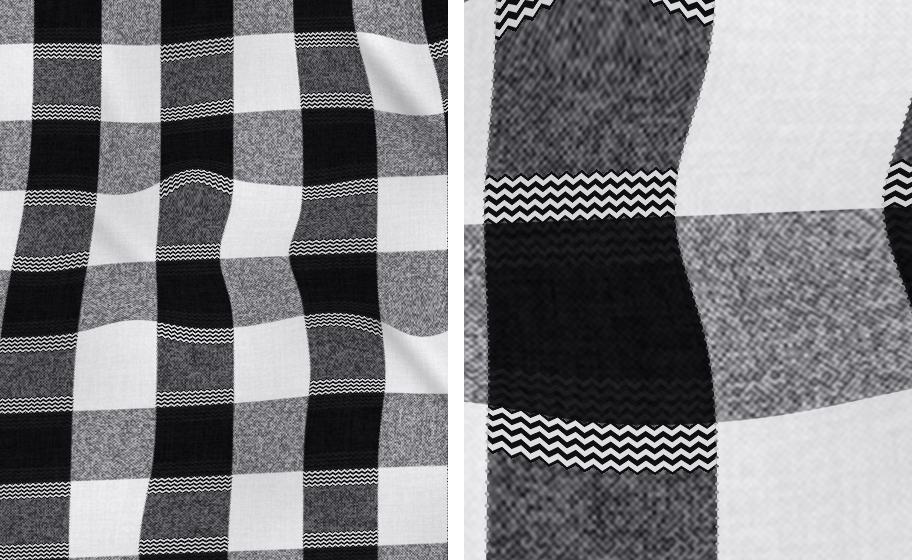
Left, the full canvas; right, a detail of the centre.
Give the GLSL for this texture, as a Shadertoy shader.

```glsl
// Rumpled black and white gingham cloth with zigzag cord stripes across the dark columns.
#define UNITS_HIGH 7.68               // canvas height, about one check per unit
#define REPEAT vec2(1.98, 2.01)       // size of one repeat
#define START vec2(0.20, 0.56)        // first dark column, first light row
#define BAND vec2(1.02, 1.05)         // dark column width, light row height
#define CORD_GAP 0.054                // spacing of the zigzag cords
#define CORD_COUNT 4.0
#define CORD_WIDTH 0.027
#define ZIGZAG 0.08                   // length of one zigzag
#define THREAD 160.0                  // weave frequency
#define SPECKLE 0.36                  // contrast of the mixed threads

const vec3 WHITE = vec3(0.875, 0.875, 0.885);
const vec3 BLACK = vec3(0.058, 0.058, 0.066);
const vec3 LIGHT_GRAY = vec3(0.515, 0.51, 0.53);
const vec3 DARK_GRAY = vec3(0.305, 0.30, 0.315);

float hash(vec2 p) {
    vec3 h = fract(p.xyx * 0.1031);
    h += dot(h, h.yzx + 33.33);
    return fract((h.x + h.y) * h.z);
}

// Smooth noise from -1 to 1
float noise(vec2 p) {
    vec2 i = floor(p), f = fract(p);
    f = f * f * (3.0 - 2.0 * f);
    float low = mix(hash(i), hash(i + vec2(1, 0)), f.x);
    float high = mix(hash(i + vec2(0, 1)), hash(i + vec2(1, 1)), f.x);
    return 2.0 * mix(low, high, f.y) - 1.0;
}

float bump(vec2 p, vec2 center, vec2 size) {
    vec2 d = (p - center) / size;
    return exp(-dot(d, d));
}

// Signed distance to a line segment: sign tells the side
float segment(vec2 p, vec2 a, vec2 b) {
    vec2 v = b - a, w = p - a;
    float d = length(w - v * clamp(dot(w, v) / dot(v, v), 0.0, 1.0));
    return d * sign(v.x * w.y - v.y * w.x);
}

// Offset of the cloth where it is pulled and rumpled
vec2 drape(vec2 p) {
    float x = -0.27 * tanh((p.y - 3.5) / 1.3) * (1.0 - smoothstep(0.6, 2.6, p.x));
    x -= 0.36 * exp(-p.y * p.y / 1.2) * smoothstep(3.3, 5.0, p.x);
    x -= 0.24 * bump(p, vec2(3.5, 3.5), vec2(1.0, 0.5));
    x += 0.14 * bump(p, vec2(4.8, 5.1), vec2(0.9, 0.7));
    x -= 0.22 * bump(p, vec2(2.2, 7.6), vec2(0.9, 1.0));

    float y = 0.05 - 0.04 * p.x;
    y += 0.14 * bump(p, vec2(2.1, 1.2), vec2(0.9, 0.9));
    y -= 0.24 * bump(p, vec2(2.65, 2.45), vec2(0.45, 0.4));
    y += 0.11 * bump(p, vec2(1.65, 2.65), vec2(0.5, 0.45));
    y += 0.25 * bump(p, vec2(5.8, 0.9), vec2(0.6, 1.0));
    y += 0.10 * bump(p, vec2(4.2, 2.5), vec2(0.7, 0.5));
    y += 0.09 * bump(p, vec2(0.6, 3.6), vec2(0.6, 0.5));
    y -= 0.19 * bump(p, vec2(1.85, 4.55), vec2(0.6, 0.45));
    y -= 0.19 * bump(p, vec2(4.5, 4.5), vec2(0.75, 0.5));
    y += 0.24 * bump(p, vec2(5.8, 4.55), vec2(0.5, 0.45));
    y -= 0.11 * bump(p, vec2(4.9, 5.65), vec2(1.3, 0.6));
    return vec2(x, y);
}

// One fold: shadow on one side, a softer highlight on the other
float fold(vec2 p, vec2 a, vec2 b, float width) {
    float d = segment(p, a, b) / width;
    return -exp(-(d - 0.5) * (d - 0.5)) + 0.4 * exp(-(d + 1.2) * (d + 1.2));
}

void mainImage(out vec4 fragColor, in vec2 fragCoord) {
    float px = UNITS_HIGH / iResolution.y;
    vec2 p = vec2(fragCoord.x, iResolution.y - fragCoord.y) * px;
    vec2 q = p - drape(p);

    // Thread texture: fine weave, speckle and long uneven yarns
    float weave = sin(q.x * THREAD) * sin(q.y * THREAD);
    float grain = 0.3 * weave + 0.5 * noise(q * 48.0);
    float yarn = noise(q * vec2(50.0, 3.0)) + noise(q * vec2(3.0, 50.0) + 70.0);

    // Depth inside the dark columns (x) and the light rows (y)
    vec2 depth = 0.5 * BAND - abs(mod(q - START - 0.5 * BAND + 0.5 * REPEAT, REPEAT) - 0.5 * REPEAT);
    depth.x += 0.008 * weave;
    vec2 inside = smoothstep(-px, px, depth);

    // Checks
    vec3 light = mix(WHITE, DARK_GRAY, inside.x);
    vec3 dark = mix(LIGHT_GRAY, BLACK, inside.x);
    vec3 color = mix(dark, light, inside.y);
    float mixed = abs(inside.x + inside.y - 1.0);   // 1 where both threads agree
    mixed = 1.0 - mixed;
    float gray = inside.x * inside.y + (1.0 - inside.x) * (1.0 - inside.y);
    color += gray * (SPECKLE * grain * mix(1.0, 0.75, inside.x) + 0.025 * yarn);
    color += mixed * (0.035 * grain + 0.01 * yarn);

    // Zigzag cords at both edges of each light row
    float zig = abs(fract(q.x / ZIGZAG) - 0.5) - 0.25;
    float k = depth.y / CORD_GAP + zig;
    float cord = abs(fract(k) - 0.5) * CORD_GAP;
    float line = 1.0 - smoothstep(-0.6 * px, 0.6 * px, cord - 0.5 * CORD_WIDTH);
    float stripe = step(0.0, k) * step(k, CORD_COUNT) * inside.x;
    color = mix(color, mix(BLACK, WHITE * 0.95, line), stripe);
    color += 0.04 * line * inside.x * step(-CORD_COUNT, k) * step(k, 0.0);

    // Soft light and folds
    float shade = 1.0 + 0.03 * sin(p.x * 1.7 + p.y * 0.8) + 0.02 * sin(p.y * 2.3 - p.x);
    shade += 0.16 * fold(p, vec2(4.8, 0.4), vec2(6.2, 2.1), 0.16);
    shade += 0.13 * fold(p, vec2(5.2, 4.3), vec2(6.2, 5.5), 0.14);
    shade += 0.07 * fold(p, vec2(1.3, 3.0), vec2(1.9, 3.6), 0.14);
    shade += 0.06 * fold(p, vec2(1.2, 0.7), vec2(1.6, 1.7), 0.15);
    fragColor = vec4(clamp(color * shade, 0.0, 1.0), 1.0);
}
```
